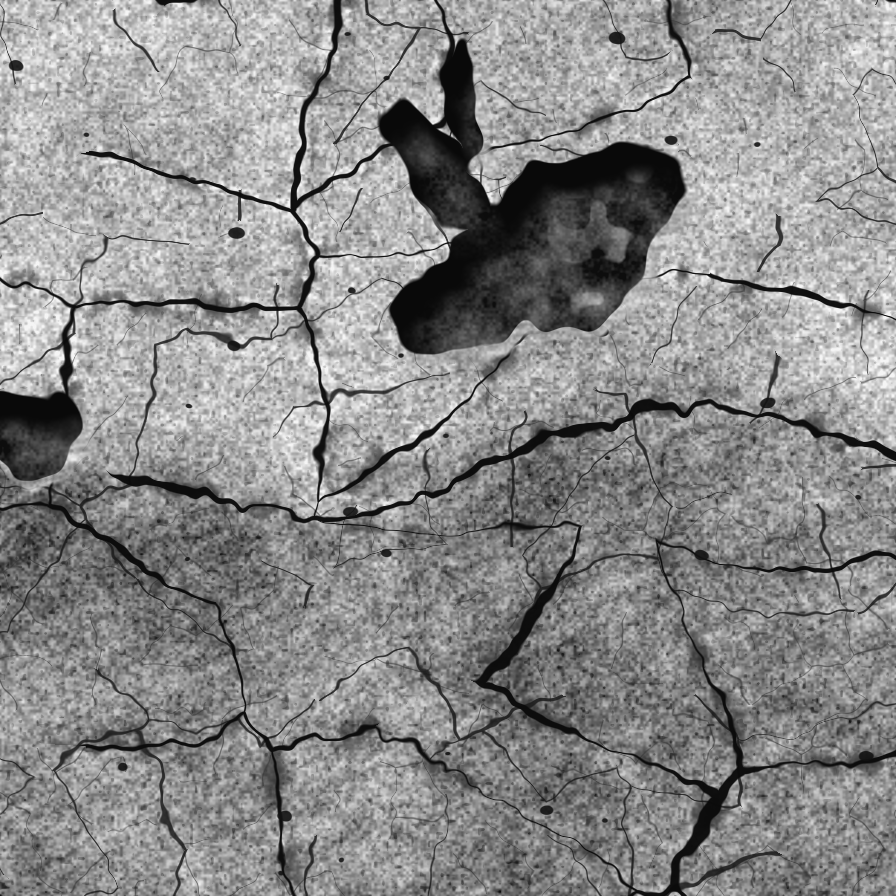
A WebGL 1 fragment shader for this texture:

```glsl
precision highp float;
// Weathered grey rock: cracked plates, grainy surface, pits and a deep broken cavity.
uniform vec2 u_resolution;

float hash21(vec2 p) {
  vec3 q = fract(vec3(p.xyx) * 0.1031);
  q += dot(q, q.yzx + 33.33);
  return fract((q.x + q.y) * q.z);
}

vec2 hash22(vec2 p) {
  return vec2(hash21(p), hash21(p + 57.3));
}

float noise(vec2 p) {
  vec2 i = floor(p), f = fract(p);
  f = f * f * (3.0 - 2.0 * f);
  float low = mix(hash21(i), hash21(i + vec2(1.0, 0.0)), f.x);
  float high = mix(hash21(i + vec2(0.0, 1.0)), hash21(i + 1.0), f.x);
  return mix(low, high, f.y);
}

float fbm(vec2 p) {
  float sum = 0.0, amp = 0.53;
  for (int i = 0; i < 4; i++) {
    sum += amp * noise(p);
    p = mat2(1.6, 1.2, -1.2, 1.6) * p + 7.1;
    amp *= 0.5;
  }
  return sum;
}

vec2 wobble(vec2 p) {
  return vec2(noise(p), noise(p + 31.7)) - 0.5;
}

mat2 rotation(float a) {
  return mat2(cos(a), -sin(a), sin(a), cos(a));
}

// Signed distance to a Voronoi crack net; only a share of the edges is open.
float crackGap(vec2 p, float seed, float width, float share) {
  vec2 cell = floor(p), f = fract(p), home = vec2(0.0), toHome = vec2(8.0);
  for (int j = -1; j <= 1; j++) for (int i = -1; i <= 1; i++) {
    vec2 g = vec2(float(i), float(j));
    vec2 r = g + hash22(cell + g + seed) - f;
    if (dot(r, r) < dot(toHome, toHome)) { toHome = r; home = g; }
  }
  float gap = 1.0;
  for (int j = -2; j <= 2; j++) for (int i = -2; i <= 2; i++) {
    vec2 g = home + vec2(float(i), float(j));
    vec2 r = g + hash22(cell + g + seed) - f;
    vec2 across = r - toHome;
    if (dot(across, across) > 0.0001) {
      float pick = hash21(2.0 * cell + g + home + seed * 3.0);
      float open = pick < share ? width * (1.0 - 0.65 * pick / share) : -1.0;
      gap = min(gap, dot(0.5 * (r + toHome), normalize(across)) - open);
    }
  }
  return gap;
}

float ellipse(vec2 p, vec2 radius) {
  return (length(p / radius) - 1.0) * min(radius.x, radius.y);
}

float cavity(vec2 p) {
  p += 0.055 * wobble(p * 11.0) + 0.022 * wobble(p * 38.0);
  float d = ellipse(rotation(0.6) * (p - vec2(0.605, 0.715)), vec2(0.18, 0.085));
  d = min(d, ellipse(rotation(0.75) * (p - vec2(0.48, 0.81)), vec2(0.035, 0.08)));
  d = min(d, ellipse(p - vec2(0.525, 0.87), vec2(0.019, 0.065)));
  return min(d, ellipse(p - vec2(0.03, 0.53), vec2(0.052, 0.042)));
}

// Scattered round holes, one possible per grid cell.
float pits(vec2 p, float scale, float share, float soft) {
  vec2 cell = floor(p * scale);
  vec2 centre = 0.25 + 0.5 * hash22(cell + 11.0);
  float radius = mix(0.0025, 0.008, pow(hash21(cell + 5.0), 3.0));
  float d = length((fract(p * scale) - centre) * vec2(0.8, 1.1)) / scale - radius;
  return step(hash21(cell + 83.0), share) * (1.0 - smoothstep(-soft, soft, d));
}

float fill(float d, float soft) {
  return 1.0 - smoothstep(-soft, soft, d);
}

void main() {
  vec2 uv = gl_FragCoord.xy / u_resolution.y;
  float soft = max(0.0009, 0.7 / u_resolution.y);
  vec2 jag = 0.014 * wobble(uv * 24.0) + 0.008 * wobble(uv * 75.0);
  vec2 bent = uv + 0.09 * wobble(uv * 5.0) + jag;

  // Pale upper slab and darker, streaked lower slab
  float seam = uv.y + jag.y * 1.5 - 0.485 - 0.06 * sin((uv.x - 0.56) * 7.0);
  float upper = smoothstep(-0.06, 0.09, seam);
  float stain = fbm(uv * 5.0 + 3.0) - 0.5;
  float mottle = fbm(uv * 28.0) - 0.5;
  float streak = fbm(rotation(0.42) * uv * vec2(16.0, 90.0)) - 0.5;
  float tone = mix(0.53, 0.71, upper) + 0.33 * stain;
  tone += mix(0.28, 0.16, upper) * mottle + mix(0.22, 0.08, upper) * streak;

  // Sandy grain with dark specks
  float grain = noise(uv * 310.0) + 0.7 * noise(uv * 170.0 + 9.0) - 0.85;
  float speck = smoothstep(0.7, 0.92, noise(uv * 215.0 + 40.0));
  tone += 0.29 * grain - 0.17 * speck;

  // Crack nets from wide joints to hairlines
  float swell = noise(uv * 10.0 + 21.0);
  float wide = 0.0012 + 0.0065 * swell * swell;
  float joint = crackGap(bent * vec2(3.6, 4.7), 4.0, wide * 4.2, 0.72) / 4.2;
  float main_crack = abs(seam) - 0.0015 - 0.006 * swell;
  joint = min(joint, main_crack + 0.02 * smoothstep(0.14, 0.06, uv.x));
  float minor = crackGap(bent * vec2(8.0, 9.0) + 2.0, 19.0, 0.021 * swell + 0.004, 0.5) / 8.5;
  float hairShare = mix(0.36, 0.18, upper);
  float hair = crackGap((uv + jag) * 19.0, 47.0, 0.016, hairShare) / 19.0;
  float crumble = smoothstep(0.022, 0.0, joint) * smoothstep(0.48, 0.72, fbm(uv * 46.0 + 15.0));
  tone += 0.09 * smoothstep(0.012, 0.004, joint) * upper;
  tone = mix(tone, 0.2, 0.75 * crumble);
  tone = mix(tone, 0.17, 0.55 * fill(hair, soft));
  tone = mix(tone, 0.1, 0.85 * fill(minor, soft));
  tone = mix(tone, 0.04, 0.97 * fill(joint, soft * 1.3));
  tone = mix(tone, 0.07, 0.9 * pits(uv + jag * 0.3, 17.0, 0.13, soft));

  // Cavity with rubble floor, overhang shadow and pale lower ledge
  float hole = cavity(uv);
  float overhang = cavity(uv + vec2(-0.018, 0.03));
  float ledge = fill(hole - 0.016, 0.004) * fill(overhang + 0.004, 0.006);
  float strata = noise(rotation(0.15) * uv * vec2(25.0, 190.0));
  tone = mix(tone, 0.56 + 0.32 * strata + 0.15 * grain, 0.8 * ledge);
  float rubble = 0.2 + 0.6 * (fbm(uv * 24.0 + 8.0) - 0.5) + 0.35 * mottle + 0.13 * grain;
  rubble += 0.28 * smoothstep(0.68, 0.8, noise(uv * 42.0 + 6.0)) * smoothstep(0.55, 0.72, uv.x);
  float shade = smoothstep(-0.022, 0.006, overhang);
  rubble = mix(max(rubble, 0.05), 0.035, shade);
  tone = mix(tone, rubble, fill(hole, soft * 1.5));

  gl_FragColor = vec4(vec3(clamp(tone, 0.025, 0.96)), 1.0);
}
```
